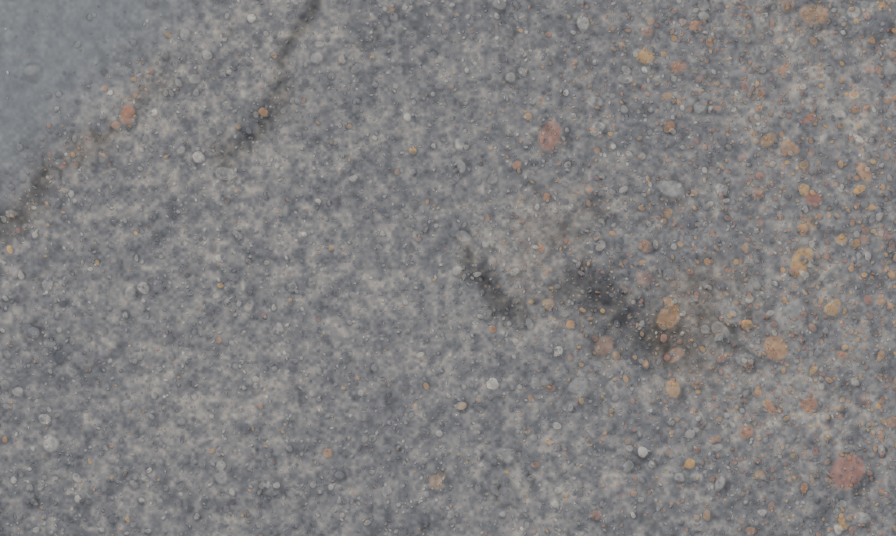
This texture is drawn by a WebGL 1 fragment shader. Its source:

```glsl
precision highp float;
// Worn, weathered asphalt: grey grain with embedded pebbles that turn larger
// and warmer to the right, a dark hollow, a crack and a smooth upper left corner.
// Noise makes the binder; five layers of jittered cells scatter the stones.
uniform vec2 u_resolution;

const vec3 COOL_TINT = vec3(-0.006, -0.002, 0.012);
const vec3 WARM_TINT = vec3(0.016, 0.0, -0.018);
const vec3 SMOOTH_GREY = vec3(0.51, 0.525, 0.54);
const vec3 SOIL = vec3(0.51, 0.47, 0.43);
const vec2 LIGHT_DIR = vec2(-0.5, 0.85);

float hash(vec2 p) {
  return fract(sin(dot(p, vec2(127.1, 311.7))) * 43758.5453);
}

float noise(vec2 p) {
  vec2 i = floor(p), f = fract(p);
  f = f * f * (3.0 - 2.0 * f);
  float low = mix(hash(i), hash(i + vec2(1.0, 0.0)), f.x);
  float high = mix(hash(i + vec2(0.0, 1.0)), hash(i + 1.0), f.x);
  return mix(low, high, f.y);
}

float fbm(vec2 p) {
  float sum = 0.0, weight = 0.533;
  for (int i = 0; i < 4; i++) {
    sum += weight * noise(p);
    p = mat2(1.6, 1.2, -1.2, 1.6) * p + 7.3;
    weight *= 0.5;
  }
  return sum;
}

vec2 rotate(vec2 p, float angle) {
  float c = cos(angle), s = sin(angle);
  return vec2(c * p.x - s * p.y, s * p.x + c * p.y);
}

// Soft stroke from a to b, 1 on the line and 0 beyond the width
float groove(vec2 p, vec2 a, vec2 b, float width) {
  vec2 along = b - a;
  float t = clamp(dot(p - a, along) / dot(along, along), 0.0, 1.0);
  return 1.0 - smoothstep(0.0, width, length(p - a - along * t));
}

float hollow(vec2 p) {
  vec2 d = rotate(p - vec2(1.18, 0.45), 0.45) / vec2(0.32, 0.2);
  return 1.0 - smoothstep(0.3, 1.1, length(d));
}

float sandStrip(vec2 p) {
  return groove(p, vec2(0.29, 0.86), vec2(0.0, 0.57), 0.06);
}

float smoothCorner(vec2 p) {
  return smoothstep(0.52, 0.78, p.y - p.x * 0.95);
}

// How rich the ground is in loose, warm stones
float richness(vec2 p) {
  float right = smoothstep(0.75, 1.5, p.x + 0.25 * (p.y - 0.5) + 0.3 * (noise(p * 4.0) - 0.5));
  return max(right, max(0.8 * hollow(p), 0.8 * sandStrip(p)));
}

// One layer of stones: cover, colour pick, light and contact shadow
vec4 stones(vec2 p, float scale, vec2 shares, float seed) {
  vec2 q = p * scale, cell = floor(q);
  float edge = max(0.07, 0.0022 * scale);
  float lump = 0.22 * (noise(q * 2.7 + seed) - 0.5);
  vec4 best = vec4(0.0);
  for (int j = -1; j <= 1; j++) {
    for (int i = -1; i <= 1; i++) {
      vec2 id = cell + vec2(float(i), float(j)), key = id + seed;
      vec2 centre = id + 0.2 + 0.6 * vec2(hash(key), hash(key + 17.3));
      float share = mix(shares.x, shares.y, richness(centre / scale));
      float present = step(hash(key + 5.9), share * (1.0 - 0.85 * smoothCorner(centre / scale)));
      float size = hash(key + 43.1);
      float radius = mix(0.17, 0.46, size * size);
      vec2 offset = q - centre;
      vec2 d = rotate(offset, 6.283 * hash(key + 71.7));
      d.y *= 1.0 + 0.7 * hash(key + 3.7);
      float dist = length(d) + lump;
      float cover = present * (1.0 - smoothstep(radius - edge, radius + edge, dist));
      float halo = present * (1.0 - smoothstep(radius, radius * 1.6, length(offset + LIGHT_DIR * 0.1)));
      if (cover > best.x) best.xyz = vec3(cover, hash(key + 31.3), dot(offset, LIGHT_DIR) / radius);
      best.w = max(best.w, halo);
    }
  }
  return best;
}

vec3 stoneColour(float pick, float warmth) {
  vec3 grey = mix(vec3(0.40, 0.41, 0.44), vec3(0.70, 0.69, 0.67), fract(pick * 7.3));
  vec3 earth = mix(vec3(0.62, 0.48, 0.45), vec3(0.72, 0.60, 0.45), fract(pick * 13.7));
  return mix(grey, earth, step(0.92 - 0.42 * warmth, pick));
}

// Dark cracks and pits, bent by noise
float cracks(vec2 p) {
  p += 0.06 * (vec2(fbm(p * 9.0), fbm(p * 9.0 + 31.0)) - 0.5);
  float dark = groove(p, vec2(0.59, 1.02), vec2(0.53, 0.87), 0.025);
  dark = max(dark, 0.8 * groove(p, vec2(0.53, 0.84), vec2(0.41, 0.70), 0.045));
  dark = max(dark, 0.7 * groove(p, vec2(0.10, 0.68), vec2(0.0, 0.56), 0.04));
  dark = max(dark, groove(p, vec2(0.88, 0.51), vec2(0.95, 0.41), 0.04));
  return max(dark, 0.9 * groove(p, vec2(1.08, 0.46), vec2(1.22, 0.37), 0.07));
}

void main() {
  vec2 p = gl_FragCoord.xy / u_resolution.y;
  float rich = richness(p), corner = smoothCorner(p);

  // Binder: broad patches, slanted streaks and fine grain
  float streak = fbm(rotate(p, -0.7) * vec2(14.0, 34.0)) - 0.5;
  float grain = 0.24 * (fbm(p * 62.0) - 0.5) + 0.10 * (noise(p * 150.0) - 0.5);
  float tone = 0.512 + 0.11 * (fbm(p * 4.0) - 0.5) + 0.11 * streak + grain;
  tone += 0.03 * smoothstep(0.5, 1.0, p.y) * rich - 0.03 * hollow(p);
  vec3 colour = vec3(tone) + mix(COOL_TINT, WARM_TINT, smoothstep(0.45, 0.65, tone));
  float soil = max(hollow(p), sandStrip(p)) * smoothstep(0.35, 0.65, fbm(p * 11.0));
  colour = mix(colour, SOIL + grain, 0.45 * soil);
  colour = mix(colour, SMOOTH_GREY + 0.35 * grain, 0.85 * corner);
  colour -= 0.15 * cracks(p);

  // Pebbles, from the largest to the finest
  float scale = 13.0;
  for (int i = 0; i < 5; i++) {
    float level = float(i);
    vec2 shares = vec2(0.03 + 0.07 * level, 0.20 + 0.07 * level);
    vec4 stone = stones(p, scale, shares, 19.0 * level + 3.0);
    vec3 face = stoneColour(stone.y, rich) + 0.035 * stone.z + 0.5 * grain;
    float opacity = mix(0.4, 0.85, fract(stone.y * 23.1));
    colour -= 0.05 * stone.w * (1.0 - stone.x);
    colour = mix(colour, face, stone.x * opacity);
    scale *= 1.75;
  }
  gl_FragColor = vec4(clamp(colour, 0.0, 1.0), 1.0);
}
```
